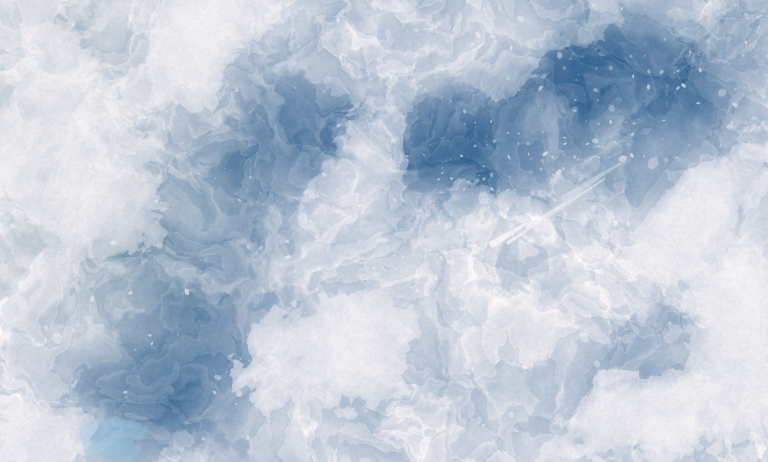
This background is drawn by a WebGL 1 fragment shader. Its source:

```glsl
precision highp float;
uniform vec2 u_resolution;

vec2 hash2(vec2 p) {
  vec3 h = fract(p.xyx * vec3(0.1031, 0.1030, 0.0973));
  h += dot(h, h.yzx + 33.33);
  return fract((h.xx + h.yz) * h.zy);
}

mat2 turn(float a) {
  return mat2(cos(a), -sin(a), sin(a), cos(a));
}

float slope(vec2 cell, vec2 f, vec2 corner) {
  float a = 6.2832 * hash2(cell + corner).x;
  return dot(vec2(cos(a), sin(a)), f - corner);
}

float gradientNoise(vec2 p) {
  vec2 i = floor(p), f = fract(p);
  vec2 u = f * f * f * (f * (f * 6.0 - 15.0) + 10.0);
  return mix(mix(slope(i, f, vec2(0, 0)), slope(i, f, vec2(1, 0)), u.x),
             mix(slope(i, f, vec2(0, 1)), slope(i, f, vec2(1, 1)), u.x), u.y);
}

float fbm(vec2 p) {
  float sum = 0.0, amp = 0.6;
  for (int i = 0; i < 5; i++) {
    sum += amp * gradientNoise(p);
    p = turn(0.7) * p * 2.03 + 17.3;
    amp *= 0.52;
  }
  return sum;
}

// Soft pool of pigment
float pool(vec2 p, vec2 center, vec2 radii, float angle) {
  vec2 q = turn(angle) * (p - center) / radii;
  return exp(-dot(q, q));
}

// Pale wash with a crisp, ragged border
float sheet(vec2 p, vec2 center, vec2 radii, float angle, float ragged) {
  float d = 1.0 - length(turn(angle) * (p - center) / radii) + ragged;
  return smoothstep(0.0, 0.06, d) * mix(0.55, 1.0, smoothstep(0.0, 0.6, d));
}

// Tapered brush flick: distance from a segment minus its varying width
float flick(vec2 p, vec2 a, vec2 b, float width) {
  vec2 ab = b - a;
  float t = clamp(dot(p - a, ab) / dot(ab, ab), 0.0, 1.0);
  return length(p - a - ab * t) - width * (1.0 - 0.75 * t);
}

float spatter(vec2 p) {
  float drops = 0.0;
  for (int i = 0; i < 3; i++) {
    float scale = 13.0 + 14.0 * float(i);
    vec2 g = p * scale + 5.7 * float(i), cell = floor(g);
    vec2 h = hash2(cell + 71.0 * float(i)), k = hash2(cell + 190.0);
    float chance = 0.05 + 0.3 * pool(p, vec2(1.12, 0.62), vec2(0.4, 0.2), 0.5);
    vec2 q = turn(h.x * 6.28) * (fract(g) - 0.3 - 0.4 * h);
    float r = 0.05 + 0.16 * k.y * k.y;
    float d = length(q * vec2(1.0, 1.0 + 0.8 * h.y)) - r;
    drops += step(k.x, chance) * (0.35 + 0.6 * h.y) * smoothstep(0.002, -0.002, d / scale);
  }
  return min(drops, 1.0);
}

void main() {
  vec2 p = gl_FragCoord.xy / u_resolution.y;
  vec2 warp = vec2(fbm(p * 3.0 + 4.0), fbm(p * 3.0 + 31.0));
  vec2 q = p + 0.16 * warp;

  // Pigment depth: 0 is bare paper, 1 is deep blue
  float depth = 0.25 + 0.4 * fbm(p * 3.4 + 9.0);
  depth += 0.75 * pool(q, vec2(1.36, 0.82), vec2(0.28, 0.16), 0.3);
  depth += 0.66 * pool(q, vec2(0.92, 0.68), vec2(0.26, 0.14), -0.2);
  depth += 0.45 * pool(q, vec2(0.47, 0.54), vec2(0.3, 0.18), 1.1);
  depth += 0.52 * pool(q, vec2(0.39, 0.17), vec2(0.2, 0.15), 1.0);
  depth += 0.28 * pool(q, vec2(1.42, 0.33), vec2(0.12, 0.08), 0.2);

  // Large washes, drawn over the pools
  float bristle = gradientNoise(turn(0.9) * p * vec2(18.0, 110.0));
  float ragged = 1.1 * fbm(p * 5.5 + warp) + 0.35 * fbm(p * 24.0) + 0.07 * bristle;
  depth = mix(depth, 0.2, 0.75 * sheet(p, vec2(1.15, 0.4), vec2(0.38, 0.2), 0.1, ragged));
  depth = mix(depth, 0.22, 0.7 * sheet(p, vec2(1.0, 0.92), vec2(0.3, 0.13), 0.1, ragged));
  depth = mix(depth, 0.22, 0.9 * sheet(p, vec2(0.75, 0.53), vec2(0.23, 0.11), 1.25, 0.6 * ragged));

  // Overlapping stains: crisp on one side, fading on the other
  for (int i = 0; i < 5; i++) {
    float k = float(i);
    float n = fbm(q * (2.4 + 0.9 * k) + 13.7 * k) - 0.04 + 0.03 * k;
    float stain = smoothstep(0.0, 0.02, n) * exp(-7.0 * max(n, 0.0));
    depth += (mod(k, 2.0) < 0.5 ? -0.13 : 0.09) * stain;
    depth -= 0.05 * smoothstep(0.016, 0.0, abs(n));
  }

  // White areas
  float white = sheet(p, vec2(0.7, 0.24), vec2(0.2, 0.12), 0.2, ragged);
  white = max(white, sheet(p, vec2(0.43, 0.93), vec2(0.18, 0.12), 1.2, ragged));
  white = max(white, 0.85 * sheet(p, vec2(0.15, 0.66), vec2(0.25, 0.18), 1.7, ragged));
  white = max(white, sheet(p, vec2(1.6, 0.25), vec2(0.22, 0.13), 1.4, ragged));
  white = max(white, sheet(p, vec2(1.4, 0.1), vec2(0.17, 0.11), 0.3, ragged));
  white = max(white, 0.9 * sheet(p, vec2(1.5, 0.54), vec2(0.22, 0.09), 0.8, ragged));
  white = max(white, 0.9 * sheet(p, vec2(0.06, 0.03), vec2(0.17, 0.08), 0.2, ragged));
  depth = mix(depth, 0.02 + 0.15 * fbm(p * 7.0), 0.88 * white);

  // Flicks and drops of white paint
  float paint = 0.7 * spatter(p);
  for (int i = 0; i < 5; i++) {
    vec2 h = hash2(vec2(float(i), 8.0));
    vec2 a = vec2(1.06, 0.45) + float(i) * vec2(0.035, 0.024) + 0.03 * h;
    vec2 b = a + (0.07 + 0.1 * h.x) * vec2(0.85, 0.53);
    float d = flick(p + 0.008 * warp.yx, a, b, 0.003 + 0.006 * h.y);
    paint = max(paint, (0.95 - 0.15 * float(i)) * smoothstep(0.002, -0.002, d));
  }
  depth = mix(depth, -0.02, paint);

  // Paper grain and mottling
  depth += 0.05 * gradientNoise(p * 140.0) + 0.06 * fbm(p * 35.0);
  depth = clamp(depth, -0.07, 1.06);

  vec3 color = mix(vec3(0.95, 0.94, 0.955), vec3(0.25, 0.42, 0.59), depth);
  float grey = smoothstep(0.75, 0.0, p.x) * smoothstep(0.0, 0.5, p.y);
  color += grey * depth * vec3(0.06, 0.04, -0.03);
  float cyan = sheet(p, vec2(0.25, 0.04), vec2(0.09, 0.06), 0.3, ragged);
  color = mix(color, vec3(0.6, 0.78, 0.89), 0.6 * cyan);
  gl_FragColor = vec4(color, 1.0);
}
```
